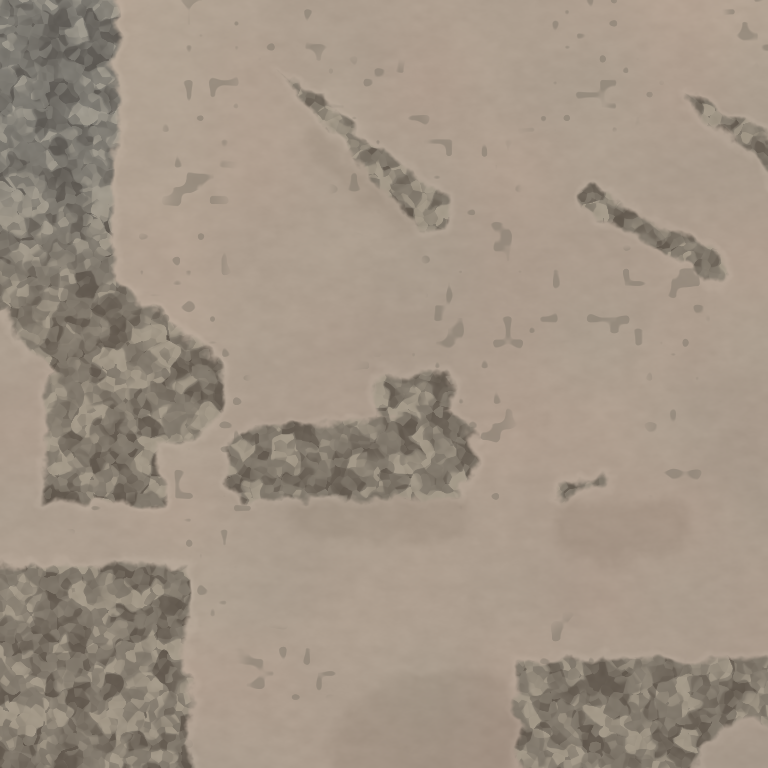
A Shadertoy shader for this texture:

```glsl
// Worn plaster wall: pale ground with ragged, mottled grey-brown patches and slanted scrapes.
#define PALE vec3(0.700, 0.637, 0.575)
#define SHADE vec3(0.635, 0.578, 0.525)
#define DARK vec3(0.375, 0.340, 0.300)
#define MID vec3(0.500, 0.468, 0.420)
#define FLECK vec3(0.640, 0.600, 0.535)
#define COOL vec3(-0.020, 0.002, 0.022)
#define GRAIN_CELLS 42.0
#define FINE_CELLS 92.0
#define RAGGED 0.026
#define EDGE_SOFT 0.0045

float hash(vec2 p) {
    return fract(sin(dot(p, vec2(127.1, 311.7))) * 43758.5453);
}

float noise(vec2 p) {
    vec2 i = floor(p), f = fract(p);
    f = f * f * (3.0 - 2.0 * f);
    return mix(mix(hash(i), hash(i + vec2(1, 0)), f.x),
               mix(hash(i + vec2(0, 1)), hash(i + vec2(1, 1)), f.x), f.y);
}

float fbm(vec2 p) {
    float sum = 0.0, amp = 0.5;
    for (int i = 0; i < 4; i++) {
        sum += amp * noise(p);
        p = mat2(1.6, 1.2, -1.2, 1.6) * p + 7.3;
        amp *= 0.5;
    }
    return sum / 0.9375;
}

// Random tone per irregular cell, blended softly at the borders
float grains(vec2 p) {
    vec2 cell = floor(p);
    float sum = 0.0, total = 0.0;
    for (int y = -1; y <= 1; y++)
    for (int x = -1; x <= 1; x++) {
        vec2 id = cell + vec2(x, y);
        vec2 d = id + vec2(hash(id), hash(id + 41.7)) - p;
        float w = exp(-20.0 * dot(d, d));
        sum += w * hash(id + 83.1);
        total += w;
    }
    return sum / max(total, 1e-6);
}

float box(vec2 p, vec2 center, vec2 halfSize) {
    vec2 d = abs(p - center) - halfSize;
    return length(max(d, 0.0)) + min(max(d.x, d.y), 0.0);
}

// Capsule whose radius grows from r0 to r1
float streak(vec2 p, vec2 a, vec2 b, float r0, float r1) {
    vec2 ab = b - a;
    float t = clamp(dot(p - a, ab) / dot(ab, ab), 0.0, 1.0);
    return length(p - a - ab * t) - mix(r0, r1, t);
}

// Large bare areas
float patches(vec2 p) {
    float strip = box(p, vec2(0.045, 0.83), vec2(0.105, 0.23));
    strip = min(strip, streak(p, vec2(0.08, 0.60), vec2(0.215, 0.49), 0.07, 0.072));
    strip = min(strip, box(p, vec2(0.135, 0.43), vec2(0.075, 0.085)));
    float block = box(p, vec2(0.09, 0.09), vec2(0.155, 0.175));
    float mound = streak(p, vec2(0.34, 0.395), vec2(0.56, 0.405), 0.045, 0.06);
    mound = min(mound, streak(p, vec2(0.51, 0.482), vec2(0.56, 0.488), 0.027, 0.027));
    mound = max(mound, 0.352 - p.y);
    float ledge = box(p, vec2(0.865, 0.03), vec2(0.19, 0.11));
    ledge = max(ledge, 0.07 - length(p - vec2(0.975, -0.01)));
    return min(min(strip, block), min(mound, ledge));
}

// Narrow diagonal scrapes and a small chip
float scrapes(vec2 p) {
    float d = streak(p, vec2(0.36, 0.91), vec2(0.56, 0.725), 0.004, 0.027);
    d = min(d, streak(p, vec2(0.765, 0.745), vec2(0.93, 0.65), 0.013, 0.019));
    d = min(d, streak(p, vec2(0.89, 0.88), vec2(1.02, 0.785), 0.004, 0.023));
    return min(d, streak(p, vec2(0.735, 0.362), vec2(0.78, 0.372), 0.013, 0.012));
}

// Faint discoloured areas
float stains(vec2 p) {
    float d = streak(p, vec2(0.40, 0.325), vec2(0.57, 0.33), 0.025, 0.038);
    d = min(d, streak(p, vec2(0.76, 0.31), vec2(0.86, 0.31), 0.04, 0.035));
    d = min(d, streak(p, vec2(0.51, 0.03), vec2(0.60, 0.05), 0.08, 0.08));
    return min(d, streak(p, vec2(0.41, 0.82), vec2(0.53, 0.72), 0.012, 0.026));
}

void mainImage(out vec4 fragColor, in vec2 fragCoord) {
    vec2 p = fragCoord / iResolution.xy;
    vec2 warp = vec2(noise(p * 70.0), noise(p * 70.0 + 31.0)) - 0.5;
    float rough = fbm(p * 38.0) - 0.5;

    // Plaster ground with broad shading and fine relief
    float cloud = fbm(p * 5.0 + 3.0) - 0.5;
    vec3 color = mix(PALE, SHADE, clamp(0.16 + 0.45 * (1.0 - p.y) + 0.9 * cloud, 0.0, 1.0));
    color += 0.035 * (fbm(p * vec2(55.0, 85.0)) - 0.5);
    color += vec3(0.012, -0.004, -0.004) * (noise(p * 9.0 + 20.0) - 0.5);
    color -= 0.03 * smoothstep(0.012, -0.012, stains(p) + RAGGED * rough);

    // Ragged outline, pale rim and sparse specks
    float d = min(patches(p), scrapes(p) + 0.003) + RAGGED * rough + 0.008 * warp.x;
    color += 0.022 * smoothstep(0.014, 0.004, d);
    float speck = smoothstep(0.80, 0.88, noise(p * 65.0 + 9.0)) * smoothstep(0.58, 0.70, noise(p * 8.0 + 50.0));
    color = mix(color, MID, 0.5 * speck);

    // Mottled interior
    float tone = 0.62 * grains((p + 0.014 * warp) * GRAIN_CELLS);
    tone += 0.38 * grains((p + 0.006 * warp) * FINE_CELLS + 17.0);
    tone = clamp(0.5 + 1.15 * (tone - 0.5) + 0.35 * (fbm(p * 14.0) - 0.5), 0.0, 1.0);
    vec3 bare = mix(DARK, MID, smoothstep(0.05, 0.5, tone));
    bare = mix(bare, FLECK, smoothstep(0.5, 0.88, tone));
    bare += COOL * smoothstep(0.55, 0.85, p.y) * smoothstep(0.3, 0.1, p.x);
    bare += 0.03 * (noise(p * 130.0) - 0.5);
    float cover = smoothstep(EDGE_SOFT, -EDGE_SOFT, d);
    color = mix(color, bare, 0.95 * cover);

    fragColor = vec4(color, 1.0);
}
```
